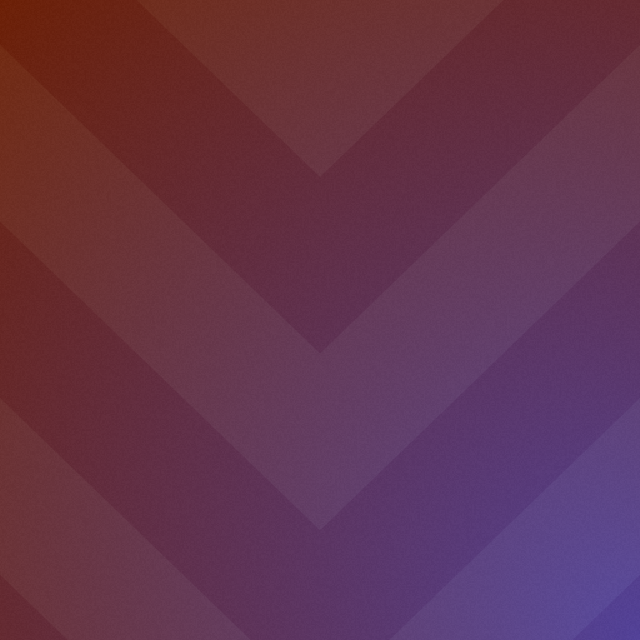
Reproduce this background procedurally as a WebGL 2 fragment shader.

```glsl
#version 300 es
precision highp float;
// Broad downward chevrons over a radial glow from blue (lower right) to rust.
// The bands are a repeated V-shaped distance; a fine hash adds film grain.

uniform vec2 u_resolution;
out vec4 outColor;

float hash(vec2 p) {
    vec3 q = fract(vec3(p.xyx) * 0.1031);
    q += dot(q, q.yzx + 33.33);
    return fract((q.x + q.y) * q.z);
}

// 1 inside the light chevrons, 0 inside the dark ones
float chevrons(vec2 uv, float softness) {
    float period = 0.552;
    float depth = 1.0 - uv.y + 0.965 * abs(uv.x - 0.5);
    float fromCentre = abs(mod(depth + 0.1375, period) - 0.5 * period);
    return 1.0 - smoothstep(-softness, softness, fromCentre - 0.25 * period);
}

void main() {
    vec2 uv = gl_FragCoord.xy / u_resolution;

    // Radial gradient centred on the lower right corner
    float glow = 1.0 - distance(uv, vec2(1.0, 0.0)) / sqrt(2.0);
    vec3 rust = vec3(0.438, 0.146, 0.040);
    vec3 blue = vec3(0.335, 0.276, 0.610);
    vec3 color = mix(rust, blue, glow);

    // Lighten and darken alternate bands
    float band = chevrons(uv, 1.0 / min(u_resolution.x, u_resolution.y));
    color += (band - 0.5) * vec3(0.024, 0.037, 0.028);

    // Fine grain
    color += (hash(floor(uv * 512.0)) - 0.5) * 0.020;

    outColor = vec4(color, 1.0);
}
```
